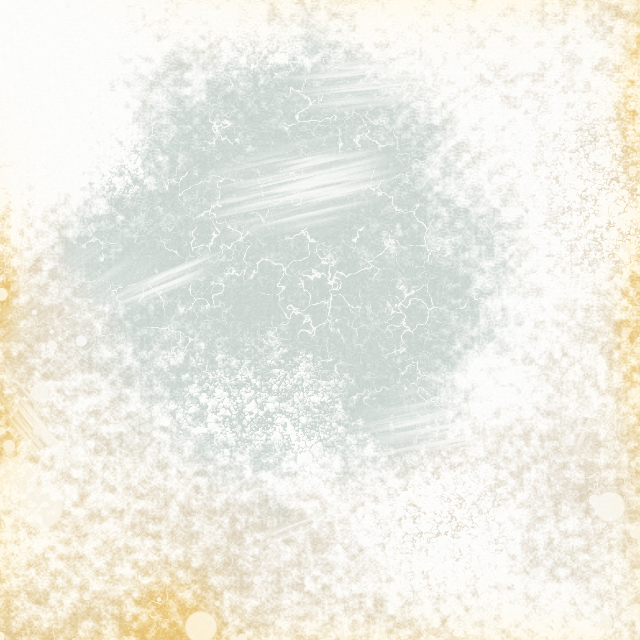
Write a three.js fragment shader that draws this texture.

```glsl
// Weathered pale plaster: grey-green centre, gold rim, white paint, fine cracks, grit and soft discs.
#define SLATE vec3(0.81, 0.847, 0.828)
#define SAND vec3(0.875, 0.84, 0.775)
#define GOLD vec3(0.91, 0.77, 0.46)
#define CHALK vec3(0.988, 0.988, 0.982)
#define CREAM vec3(1.0, 0.975, 0.9)
#define CRACK_SCALE 21.0
#define CRACK_WIDTH 0.03
#define GRIT_SCALE 62.0
#define ROUGHNESS 1.15
#define DISC_COUNT 56

varying vec2 vUv;

float hash(vec2 p) { return fract(sin(dot(p, vec2(127.1, 311.7))) * 43758.55); }

float noise(vec2 p) {
  vec2 i = floor(p), f = fract(p);
  f = f * f * (3.0 - 2.0 * f);
  return mix(mix(hash(i), hash(i + vec2(1, 0)), f.x),
             mix(hash(i + vec2(0, 1)), hash(i + vec2(1, 1)), f.x), f.y);
}

float fbm(vec2 p) {
  float sum = 0.0, amp = 0.533;
  for (int i = 0; i < 4; i++) {
    sum += amp * noise(p);
    p = mat2(1.6, 1.2, -1.2, 1.6) * p + 7.3;
    amp *= 0.5;
  }
  return sum;
}

// Soft elliptical patch
float blob(vec2 p, float x, float y, float w, float h) {
  vec2 q = (p - vec2(x, y)) / vec2(w, h);
  return exp(-dot(q, q));
}

// Hard-edged round spot
float spot(vec2 p, float x, float y, float r) {
  return 0.85 - 0.85 * smoothstep(r * 0.85, r * 1.08, distance(p, vec2(x, y)));
}

// Voronoi cells: x = edge distance, y = cell id, zw = offset from the cell point
vec4 cells(vec2 p) {
  vec2 near = vec2(9.0), next = near;
  float id = 0.0;
  for (int k = 0; k < 9; k++) {
    vec2 c = floor(p) + vec2(mod(float(k), 3.0), floor(float(k) / 3.0)) - 1.0;
    vec2 r = c + 0.05 + 0.9 * vec2(hash(c), hash(c + 41.7)) - p;
    if (dot(r, r) < dot(near, near)) { next = near; near = r; id = hash(c + 83.1); }
    else if (dot(r, r) < dot(next, next)) next = r;
  }
  return vec4(0.5 * (dot(next, next) - dot(near, near)) / max(length(next - near), 0.001), id, -near);
}

// Dry brush mark with hairs along its length
float brush(vec2 p, float x, float y, float w, float h, float angle) {
  float c = cos(angle), s = sin(angle);
  vec2 q = mat2(c, -s, s, c) * (p - vec2(x, y));
  float ragged = noise(vec2(q.x * 14.0, q.y * 110.0) + x * 50.0) - 0.5;
  float body = 1.0 - smoothstep(0.15, 1.15, length(q / vec2(w, h)) + 0.6 * ragged);
  return body * (0.25 + 0.75 * smoothstep(0.3, 0.7, fbm(vec2(q.x * 9.0, q.y * 210.0) + x * 31.0)));
}

// Thin jagged broken lines
float cracks(vec2 p, float scale) {
  vec2 warp = vec2(fbm(p * 38.0), fbm(p * 38.0 + 19.0)) - 0.5;
  float edge = cells((p + 0.055 * warp) * scale).x;
  float broken = smoothstep(0.38, 0.62, fbm(p * 24.0 + scale));
  float halo = 0.3 * (1.0 - smoothstep(0.0, CRACK_WIDTH * 4.0, edge)) * noise(p * 240.0);
  return broken * (1.0 - smoothstep(0.2, 1.4, edge / CRACK_WIDTH) + halo);
}

// Rounded stones lit from the upper left; sparse raises the share left out
float grit(vec2 p, float scale, float sparse) {
  vec2 warp = vec2(noise(p * scale * 2.0), noise(p * scale * 2.0 + 9.0)) - 0.5;
  vec4 cell = cells(p * scale + 0.35 * warp);
  float radius = 0.3 + 0.3 * cell.y;
  float stone = smoothstep(0.0, 0.12, cell.x) * (1.0 - smoothstep(radius - 0.12, radius, length(cell.zw)));
  return stone * step(sparse, cell.y) * (0.7 + 0.9 * dot(cell.zw, vec2(-0.6, 0.8)));
}

// Pale round spots along the borders
float discs(vec2 p) {
  float sum = max(max(spot(p, 0.064, 0.208, 0.037), spot(p, 0.026, 0.253, 0.036)),
                  max(spot(p, 0.953, 0.208, 0.025), max(spot(p, 0.314, 0.02, 0.026), spot(p, 0.167, 0.756, 0.022))));
  for (int i = 0; i < DISC_COUNT; i++) {
    float k = float(i), side = mod(k, 4.0), along = hash(vec2(k, 1.3)), depth = 0.11 * pow(hash(vec2(k, 4.7)), 1.7);
    vec2 c = side < 1.0 ? vec2(along, depth) : side < 2.0 ? vec2(depth * 1.8, along * 0.62)
           : side < 3.0 ? vec2(1.0 - depth, along) : vec2(0.55 + 0.45 * along, 1.0 - depth);
    sum = max(sum, spot(p, c.x, c.y, 0.003 + 0.013 * pow(hash(vec2(k, 9.1)), 2.0)));
  }
  return sum;
}

void main() {
  vec2 p = vUv;
  float cloud = fbm(p * 8.0) - 0.5, fine = fbm(p * 85.0 + 3.0) - 0.5, dust = noise(p * 390.0) - 0.5;
  float rim = min(min(p.x, 1.0 - p.x), min(p.y, 1.0 - p.y));

  // Ground colours
  float reach = length((p - vec2(0.455, 0.585)) / vec2(0.35, 0.36)) + 0.4 * cloud;
  float centre = 1.0 - smoothstep(0.6, 1.15, reach);
  float gold = blob(p, 0.0, 0.59, 0.03, 0.1) + blob(p, 0.0, 0.32, 0.05, 0.06) + blob(p, 0.27, 0.02, 0.07, 0.08)
    + blob(p, 1.0, 0.86, 0.035, 0.11) + blob(p, 1.0, 0.48, 0.035, 0.14) + 0.45 * blob(p, 0.07, 0.12, 0.2, 0.15);
  float warm = clamp(gold + 0.45 * exp(-rim * 22.0), 0.0, 1.0);
  vec3 ground = mix(mix(SAND, GOLD, warm), SLATE, 1.0 - smoothstep(0.8, 1.2, reach));

  // White paint thickness
  float cover = 0.6 - 0.53 * centre - 0.2 * gold + 0.8 * blob(p, 0.04, 0.87, 0.18, 0.22)
    + 0.3 * blob(p, 0.45, 0.98, 0.4, 0.1) + 0.2 * blob(p, 0.75, 0.89, 0.22, 0.12) + 0.3 * blob(p, 0.83, 0.61, 0.12, 0.17)
    + 0.35 * blob(p, 0.76, 0.43, 0.1, 0.09) + 0.2 * blob(p, 0.67, 0.14, 0.14, 0.12) + 0.35 * blob(p, 0.04, 0.2, 0.1, 0.12)
    + 0.35 * blob(p, 0.85, 0.03, 0.16, 0.08) + 0.3 * blob(p, 0.4, 0.31, 0.13, 0.09)
    - 0.25 * blob(p, 0.1, 0.52, 0.1, 0.13) - 0.2 * blob(p, 0.38, 0.19, 0.14, 0.07);
  float gritty = blob(p, 0.42, 0.38, 0.15, 0.11) + 0.7 * blob(p, 0.69, 0.17, 0.13, 0.13)
    + 0.7 * blob(p, 0.92, 0.68, 0.12, 0.18) + 0.6 * blob(p, 0.19, 0.73, 0.07, 0.12) + 0.5 * blob(p, 0.42, 0.9, 0.1, 0.07);
  float stones = max(grit(p, GRIT_SCALE, 0.68), max(grit(p + 0.37, GRIT_SCALE * 1.7, 0.2), 0.85 * grit(p, GRIT_SCALE * 3.0, 0.1)));
  cover += smoothstep(0.1, 0.9, gritty + 0.6 * cloud + 0.4 * fine) * (1.1 * stones - 0.3);
  float paint = smoothstep(0.0, 1.0, cover + 0.5 * cloud + ROUGHNESS * fine + 0.3 * dust);

  // Brush marks and cracks
  float marks = brush(p, 0.475, 0.71, 0.17, 0.075, 0.22) + brush(p, 0.26, 0.56, 0.1, 0.025, 0.4)
    + brush(p, 0.69, 0.335, 0.18, 0.065, 0.2) + brush(p, 0.63, 0.885, 0.2, 0.07, 0.1) + brush(p, 0.06, 0.33, 0.14, 0.05, -0.9)
    + brush(p, 0.45, 0.17, 0.08, 0.02, 0.35) + brush(p, 0.925, 0.35, 0.08, 0.045, 1.1) + 0.5 * brush(p, 0.1, 0.53, 0.16, 0.12, 0.6);
  float lines = cracks(p, CRACK_SCALE) + 0.55 * cracks(p + 0.53, CRACK_SCALE * 1.9);
  paint = max(paint, 0.88 * clamp(marks, 0.0, 1.0));
  paint = max(max(paint, clamp(lines * mix(0.6, 0.85, centre), 0.0, 0.9)), discs(p));

  // Final tint
  float creamy = clamp(0.7 * gold + 0.8 * exp(-rim * 24.0), 0.0, 1.0) * (1.0 - blob(p, 0.0, 1.0, 0.4, 0.4));
  vec3 colour = mix(ground, mix(CHALK, CREAM, creamy), paint) + 0.04 * dust * (1.0 - 0.6 * paint);
  gl_FragColor = vec4(clamp(colour, 0.0, 1.0), 1.0);
}
```
